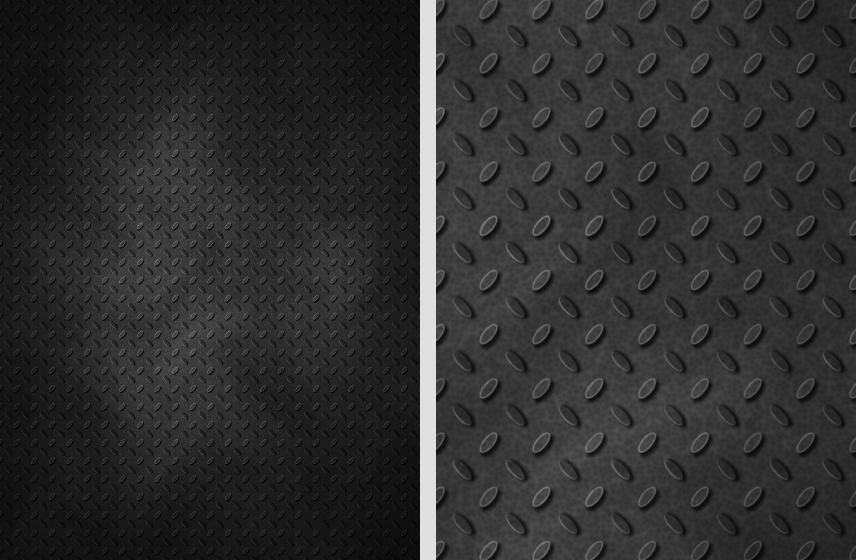
Left: the whole. Right: its middle third, enlarged.
A Shadertoy shader for this texture:

```glsl
// Dark steel tread plate: two interleaved grids of raised oval studs that lean
// opposite ways, each an ellipse distance with a thin lit rim and a shadow.
// Glows and layered sines shade the sheet; cellular noise gives its grain.

const vec2 GRID = vec2(23.85, 31.0);         // studs of one lean, across and down
const vec2 RISING_ORIGIN = vec2(0.945, 0.5); // stud centres, in grid cells
const vec2 FALLING_ORIGIN = vec2(0.445, 0.0);
const vec3 STEEL = vec3(1.0);

float hash(vec2 p) {
    p = fract(p * vec2(0.1031, 0.1137));
    p += dot(p, p.yx + 33.33);
    return fract((p.x + p.y) * p.x * 7.13);
}

// Distance to the nearest scattered point, about 0 to 1
float cellular(vec2 p) {
    vec2 cell = floor(p), f = fract(p);
    float nearest = 2.0;
    for (int y = -1; y <= 1; y++)
    for (int x = -1; x <= 1; x++) {
        vec2 o = vec2(x, y), id = cell + o + 50.0;
        vec2 site = o + vec2(hash(id), hash(id + 71.7));
        nearest = min(nearest, length(site - f));
    }
    return nearest;
}

// Warped sines at doubling frequency, about -1 to 1
float smudges(vec2 p) {
    float sum = 0.0, gain = 0.5;
    for (int i = 0; i < 6; i++) {
        p += 0.55 * sin(p.yx * 1.3 + vec2(1.7, 4.1));
        sum += gain * sin(p.x + 0.6) * cos(p.y - 0.4);
        p = mat2(1.5, 1.2, -1.2, 1.5) * p + 2.3;
        gain *= 0.68;
    }
    return sum;
}

float ellipseDistance(vec2 p, vec2 radii) {
    float k = length(p / radii);
    return k * (k - 1.0) / (length(p / (radii * radii)) + 1e-4);
}

vec2 alongAxis(vec2 p, float angle) {
    float c = cos(angle), s = sin(angle);
    return vec2(c * p.x + s * p.y, c * p.y - s * p.x);
}

// Returns x: factor on the plate shade, y: added highlight.
// The rim gets rimBase all round, plus rimLight on the side it points to.
vec2 stud(vec2 grid, vec2 origin, float angle, vec2 radii, float bodyShade,
          vec2 rimLight, float rimBase, vec2 shadowShift, float soft) {
    vec2 q = grid - origin + 0.5;
    vec2 p = fract(q) - 0.5;
    float wear = mix(0.75, 1.2, hash(floor(q) + 9.0));
    float edge = ellipseDistance(alongAxis(p, angle), radii);
    float shadowEdge = ellipseDistance(alongAxis(p - shadowShift, angle), radii);
    float body = 1.0 - smoothstep(-soft, soft, edge);
    float shadow = 1.0 - smoothstep(-0.04, 0.07, shadowEdge);
    float rim = 1.0 - smoothstep(0.0, 0.01 + 1.3 * soft, abs(edge + 0.015));
    float facing = max(rimBase + dot(p / radii.y, rimLight), 0.0);
    return vec2(mix(1.0 - 0.72 * shadow, bodyShade, body),
                rim * min(facing, 1.3) * wear);
}

float glow(vec2 uv, vec2 center, vec2 spread) {
    vec2 r = (uv - center) / spread;
    return exp(-dot(r, r));
}

// A wide pool of light with two upright streaks in it
float plateLight(vec2 uv) {
    return 0.045 + 0.155 * glow(uv, vec2(0.48, 0.5), vec2(0.5, 0.42))
         + 0.075 * glow(uv, vec2(0.39, 0.5), vec2(0.16, 0.32))
         + 0.045 * glow(uv, vec2(0.82, 0.51), vec2(0.11, 0.28));
}

void mainImage(out vec4 fragColor, in vec2 fragCoord) {
    vec2 uv = fragCoord / iResolution.xy;
    vec2 p = uv * vec2(0.75, 1.0);
    vec2 grid = uv * GRID;
    float soft = max(0.5 * GRID.y / iResolution.y, 0.018);
    float light = plateLight(uv);

    // Smudged and grainy plate
    float pits = cellular(p * 130.0) - 0.5;
    float grain = cellular(p * 310.0) - 0.5;
    float shade = light * (1.0 + 0.25 * smudges(p * 13.0));
    shade *= 1.0 + 0.14 * pits + 0.28 * grain;

    // Rising studs are outlined all round, falling ones lit on the lower left
    vec2 rising = stud(grid, RISING_ORIGIN, 0.86, vec2(0.23, 0.105), 1.08,
                       vec2(-0.12, 0.1), 0.75, vec2(0.05, -0.06), soft);
    vec2 falling = stud(grid, FALLING_ORIGIN, -0.82, vec2(0.24, 0.095), 0.82,
                        vec2(-0.6, -0.5), 0.3, vec2(0.06, -0.015), soft);
    shade *= rising.x * falling.x;
    shade += (rising.y + falling.y) * (0.03 + 0.7 * light);

    fragColor = vec4(STEEL * clamp(shade, 0.0, 1.0), 1.0);
}
```
